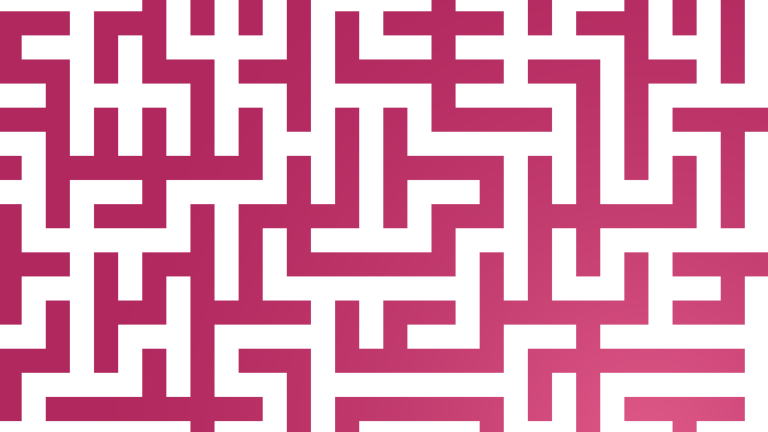
Write a WebGL 2 fragment shader that draws this pattern.

```glsl
#version 300 es
precision highp float;
precision highp int;
// A maze of equally wide raspberry walls and white corridors, lit from below right.
// Corridors are a random spanning tree: a link opens only when no chain of lighter
// links nearby already joins its two cells (Kruskal's rule inside a small window).

#define PITCH 0.1116              // wall spacing in canvas heights
#define OFFSET vec2(0.20, 0.477)  // first wall post, in pitches
#define WINDOW 8                  // cells searched per side
#define ROUNDS 8                  // flood sweeps up and down
#define SEED 29u
#define SOFTNESS 1.15             // edge width in output samples
#define GLOW_CENTER vec2(1.50, -0.02)
#define GLOW_RADIUS 1.35
#define WALL_DARK vec3(0.690, 0.155, 0.365)
#define WALL_BRIGHT vec3(0.870, 0.345, 0.530)
#define CORRIDOR vec3(1.0)

uniform vec2 u_resolution;
out vec4 fragColor;

// Integer hash: random weight of the link leaving a cell east (0) or north (1).
uint linkWeight(ivec2 cell, int axis) {
    uvec2 c = uvec2(cell + 512);
    uint h = (c.x * 2048u + c.y) * 2u + uint(axis) + SEED * 7919u;
    h = h * 747796405u + 2891336453u;
    h = ((h >> ((h >> 28u) + 4u)) ^ h) * 277803737u;
    return (h >> 22u) ^ h;
}

// Flood from the cell through lighter links; each row of cells is a bit mask.
bool isOpen(ivec2 cell, int axis) {
    const int mid = WINDOW / 2 - 1;
    uint own = linkWeight(cell, axis);
    uint east[WINDOW], north[WINDOW], reached[WINDOW];
    for (int j = 0; j < WINDOW; j++) {
        east[j] = 0u;
        north[j] = 0u;
        reached[j] = j == mid ? 1u << mid : 0u;
        for (int i = 0; i < WINDOW; i++) {
            ivec2 c = cell + ivec2(i, j) - mid;
            if (linkWeight(c, 0) < own) east[j] |= 1u << i;
            if (linkWeight(c, 1) < own) north[j] |= 1u << i;
        }
    }
    for (int k = 0; k < ROUNDS * 2 * WINDOW; k++) {
        int s = k % (2 * WINDOW);
        int j = s < WINDOW ? s : 2 * WINDOW - 1 - s;
        uint row = reached[j];
        if (j > 0) row |= reached[j - 1] & north[j - 1];
        if (j < WINDOW - 1) row |= reached[j + 1] & north[j];
        row |= ((row & east[j]) << 1) | ((row >> 1) & east[j]);
        reached[j] = row;
    }
    ivec2 goal = mid + ivec2(1 - axis, axis);
    return ((reached[goal.y] >> goal.x) & 1u) == 0u;
}

// Even-even tiles are wall posts, odd-odd tiles are cells, the rest are links.
float wallAt(ivec2 tile) {
    ivec2 odd = tile & 1;
    if (odd.x == odd.y) return float(1 - odd.x);
    return isOpen((tile - 1) >> 1, odd.x) ? 0.0 : 1.0;
}

// Blend the four nearest tiles across a narrow band at their borders.
float wallCoverage(vec2 p) {
    vec2 t = 2.0 * (p / PITCH - OFFSET);
    float band = SOFTNESS * 2.0 / (PITCH * u_resolution.y);
    vec2 blend = clamp((fract(t) - 0.5) / band + 0.5, 0.0, 1.0);
    ivec2 base = ivec2(floor(t));
    float coverage = 0.0;
    for (int k = 0; k < 4; k++) {
        ivec2 corner = ivec2(k & 1, k >> 1);
        vec2 share = mix(1.0 - blend, blend, vec2(corner));
        float weight = share.x * share.y;
        if (weight > 0.0) coverage += weight * wallAt(base + corner);
    }
    return coverage;
}

void main() {
    vec2 p = gl_FragCoord.xy / u_resolution.y;

    // Soft radial glow tints the walls.
    float falloff = max(1.0 - distance(p, GLOW_CENTER) / GLOW_RADIUS, 0.0);
    vec3 wall = mix(WALL_DARK, WALL_BRIGHT, pow(falloff, 1.6));

    fragColor = vec4(mix(CORRIDOR, wall, wallCoverage(p)), 1.0);
}
```
